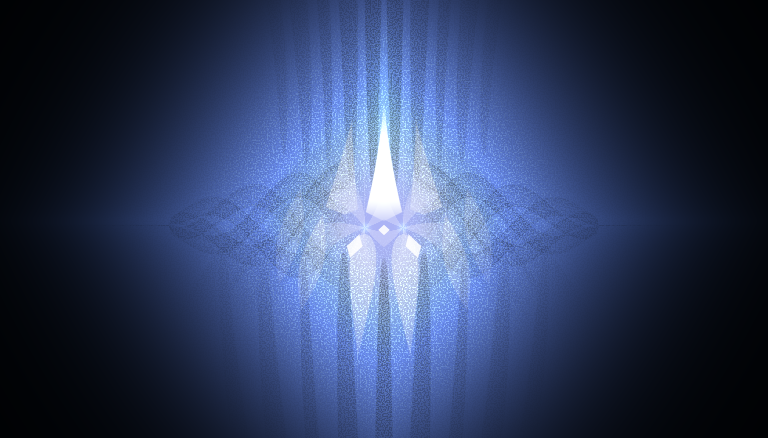
Write a WebGL 2 fragment shader that draws this background.

```glsl
#version 300 es
precision highp float;

uniform vec2 u_resolution;
out vec4 fragColor;

vec2 gradient(vec2 cell) {
    vec3 h = fract(vec3(cell.xyx) * vec3(0.1031, 0.1030, 0.0973));
    h += dot(h, h.yzx + 33.33);
    float angle = 6.2832 * fract((h.x + h.y) * h.z);
    return vec2(cos(angle), sin(angle));
}

float gradientNoise(vec2 p) {
    vec2 i = floor(p), f = fract(p);
    vec2 u = f * f * (3.0 - 2.0 * f), e = vec2(0.0, 1.0);
    float low = mix(dot(gradient(i), f), dot(gradient(i + e.yx), f - e.yx), u.x);
    float high = mix(dot(gradient(i + e), f - e), dot(gradient(i + 1.0), f - 1.0), u.x);
    return mix(low, high, u.y);
}

// Coverage of a shape with the given signed distance
float fill(float distance) {
    float edge = 0.8 / u_resolution.y;
    return smoothstep(edge, -edge, distance);
}

// Blade that starts at a point and widens along t
float blade(float x, float t, float width, float power) {
    return fill(abs(x) - width * pow(max(t, 0.00001), power)) * step(0.0, t);
}

float diamond(vec2 p, vec2 size) {
    return fill((abs(p.x) / size.x + abs(p.y) / size.y - 1.0) * min(size.x, size.y));
}

void main() {
    vec2 p = (gl_FragCoord.xy - 0.5 * u_resolution) / u_resolution.y;
    float x = abs(p.x), y = p.y;

    // Rounded diamond glow with a faint horizontal streak
    vec2 q = vec2(x, abs(y) * 0.85);
    float d = 0.55 * length(q) + 0.45 * (q.x + q.y);
    float glow = 1.42 * exp(-4.9 * d * d);
    vec3 color = min(vec3(0.44, 0.57, 0.97) * glow, vec3(0.68, 0.8, 0.92));
    color += vec3(0.02, 0.035, 0.07) * exp(-9.0 * abs(y + 0.01)) * smoothstep(0.1, 0.6, x) * smoothstep(1.0, 0.5, x);
    color += vec3(0.0, 0.014, 0.03) * exp(-0.8 * d);
    color = mix(color, vec3(0.67, 0.7, 0.96), smoothstep(0.26, 0.03, d));

    // Hanging and falling veils
    float veil = 0.0;
    for (int i = 0; i < 5; i++) {
        float n = float(i);
        float strength = 0.9 * exp(-0.28 * n);
        float width = 0.027 + 0.006 * sin(n * 2.4);
        float upper = blade(x - 0.025 - 0.052 * n + 0.05 * y * n * (0.3 - y), y - 0.065 - 0.02 * n, width, 0.42);
        float lower = blade(x - 0.092 * n + 0.04 * y * y * n, -y - 0.09 + 0.012 * n, width, 0.35);
        veil = max(veil, strength * max(upper, lower));
    }

    // Interwoven side wings with rounded tips
    float envelope = pow(max(0.0, 1.0 - x * x / 0.24), 0.35);
    float wing = 0.0;
    for (int i = 0; i < 4; i++) {
        float phase = float(i) * 1.6;
        float wave = (0.13 - 0.16 * x) * envelope * sin(15.0 * x + phase);
        float offset = abs(y + 0.015 - wave) - 0.03 * envelope;
        wing += fill(offset) * (0.2 + 0.25 * exp(-100.0 * abs(offset))) * smoothstep(0.04, 0.13, x);
    }

    // Broad arcs sweeping outward from the core
    for (int i = 0; i < 3; i++) {
        float n = float(i);
        float crest = 0.1 + 0.05 * n - (2.6 - 0.5 * n) * x * x - 0.3 * x;
        float arc = fill(abs(y - crest) - 0.025 - 0.12 * x);
        wing += 0.17 * arc * smoothstep(0.03, 0.1, x) * smoothstep(-0.28, -0.08, y);
    }
    veil = min(max(veil, wing), 1.0);

    // Pale side spires and lower lobes
    float pale = 0.55 * blade(x - 0.1 + 0.12 * max(y, 0.0), 0.23 - y, 0.25, 1.2) * fill(0.01 - y + 0.4 * abs(x - 0.09));
    float lobeT = clamp((-y - 0.035) / 0.28, 0.0, 1.0);
    float lobe = fill(abs(x - 0.044 - 0.016 * lobeT) - 0.03 * sin(3.1416 * sqrt(lobeT)));
    pale = max(pale, 0.6 * lobe);
    for (int i = 0; i < 2; i++) {
        float n = float(i);
        float t = clamp((-y + 0.01 + 0.06 * n) / 0.22, 0.0, 1.0);
        float outer = fill(abs(x - 0.14 - 0.05 * n - 0.05 * t) - 0.027 * sin(3.1416 * t));
        pale = max(pale, (0.42 - 0.12 * n) * outer);
    }
    color = mix(color, vec3(0.89, 0.91, 0.99), pale * smoothstep(0.42, 0.12, d));
    veil *= 1.0 - 0.3 * pale;

    // Fine stippling, strongest in the ring around the core
    float grain = smoothstep(-0.15, 0.2, gradientNoise(p * 317.0 + 41.3));
    float fleck = smoothstep(0.05, 0.3, gradientNoise(p * 283.0 + 97.7));
    float ring = smoothstep(0.75, 0.25, d) * smoothstep(0.02, 0.15, d);
    vec3 shade = vec3(0.67, 0.66, 0.63);
    color = mix(color, color * shade, ring * (0.22 * grain + veil * (0.4 + 0.5 * grain)));
    color += ring * fleck * (1.0 - 0.5 * veil) * vec3(0.18, 0.22, 0.13) * smoothstep(0.5, 0.2, d);

    // Curved facets radiating from the twin stars
    vec2 star = vec2(x - 0.043, y + 0.02);
    float r = length(star);
    float turn = atan(star.y, star.x + 0.00001);
    float facet = smoothstep(-0.12, 0.12, cos(5.0 * turn + 11.0 * r));
    color = mix(color, vec3(0.87, 0.88, 0.99), 0.42 * facet * smoothstep(0.15, 0.035, r));
    color += vec3(0.08, 0.14, 0.08) * exp(-r * r * 9000.0);

    // Central white spire with concave sides
    float spire = blade(x, 0.295 - y, 0.32, 1.6) * fill(0.5 * x - 0.005 - y);
    color = mix(color, vec3(1.0), spire * smoothstep(0.29, 0.16, y) * smoothstep(-0.03, 0.05, y));
    float halo = exp(-x * 22.0) * smoothstep(0.5, 0.2, y) * smoothstep(-0.02, 0.2, y);
    color += vec3(0.07, 0.14, 0.1) * halo;

    // Bright gems beneath it
    vec2 gem = vec2(x - 0.067, y + 0.062);
    gem.x += 0.4 * gem.y;
    float gems = max(diamond(gem, vec2(0.018, 0.027)), diamond(vec2(x, y + 0.025), vec2(0.013, 0.012)));
    color = mix(color, vec3(1.0), 0.9 * gems);

    fragColor = vec4(clamp(color, 0.0, 1.0), 1.0);
}
```
